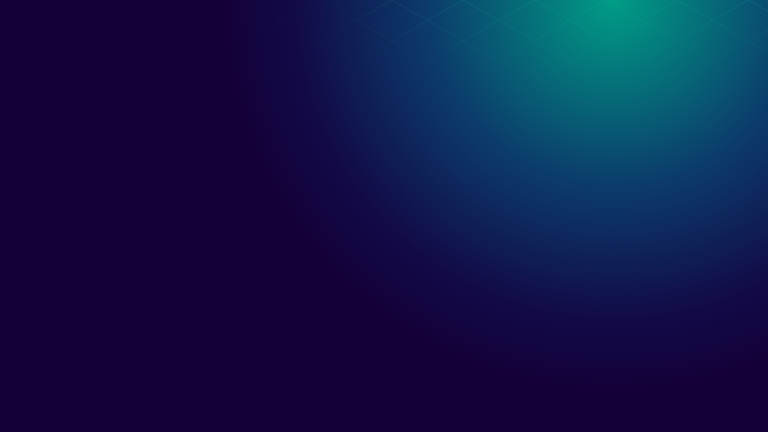
Give the GLSL for this background, as a WebGL 1 fragment shader.

```glsl
precision highp float;
// Teal glow at the upper right fading to deep violet, with a faint diamond lattice along the top.

uniform vec2 u_resolution;

// Colours from the heart of the glow outwards
const vec3 TEAL = vec3(0.0, 0.615, 0.525);
const vec3 BLUE = vec3(0.045, 0.235, 0.42);
const vec3 INDIGO = vec3(0.07, 0.04, 0.28);
const vec3 VIOLET = vec3(0.08, 0.0, 0.222);
const vec3 LATTICE_COLOR = vec3(0.06, 0.68, 0.62);

// Glow: centre as a share of the canvas, radii in canvas heights
const vec2 GLOW_CENTER = vec2(0.8, 1.0);
const float BLUE_RADIUS = 0.43;
const float INDIGO_RADIUS = 0.74;
const float VIOLET_RADIUS = 0.91;

// Lattice: sizes in canvas heights
const vec2 DIAMOND_SIZE = vec2(0.165, 0.095);
const float LATTICE_SHIFT = -0.02;
const float LATTICE_DEPTH = 0.17;
const float LINE_HALF_WIDTH = 0.0012;
const float LATTICE_OPACITY = 0.17;

// Piecewise linear ramp along the radius
vec3 glowColor(float radius) {
  vec3 color = mix(TEAL, BLUE, clamp(radius / BLUE_RADIUS, 0.0, 1.0));
  float toIndigo = (radius - BLUE_RADIUS) / (INDIGO_RADIUS - BLUE_RADIUS);
  color = mix(color, INDIGO, clamp(toIndigo, 0.0, 1.0));
  float toViolet = (radius - INDIGO_RADIUS) / (VIOLET_RADIUS - INDIGO_RADIUS);
  return mix(color, VIOLET, clamp(toViolet, 0.0, 1.0));
}

// Smooth coverage of two crossing families of slanted lines
float diamondLattice(vec2 p, float pixel) {
  vec2 cell = p / DIAMOND_SIZE;
  vec2 diagonals = vec2(cell.x + cell.y, cell.x - cell.y);
  vec2 toLine = abs(fract(diagonals + 0.5) - 0.5) / length(1.0 / DIAMOND_SIZE);
  float nearest = min(toLine.x, toLine.y);
  return clamp((LINE_HALF_WIDTH - nearest) / pixel + 0.5, 0.0, 1.0);
}

void main() {
  float pixel = 1.0 / u_resolution.y;
  vec2 fromGlow = (gl_FragCoord.xy - GLOW_CENTER * u_resolution) * pixel;
  float radius = length(fromGlow);
  vec3 color = glowColor(radius);

  // Lattice fades downwards and away from the glow
  float lattice = diamondLattice(fromGlow - vec2(LATTICE_SHIFT, 0.0), pixel);
  float fade = clamp(1.0 + fromGlow.y / LATTICE_DEPTH, 0.0, 1.0);
  fade *= 1.0 - smoothstep(0.3, 0.85, radius);
  color = mix(color, LATTICE_COLOR, lattice * fade * LATTICE_OPACITY);

  gl_FragColor = vec4(color, 1.0);
}
```
